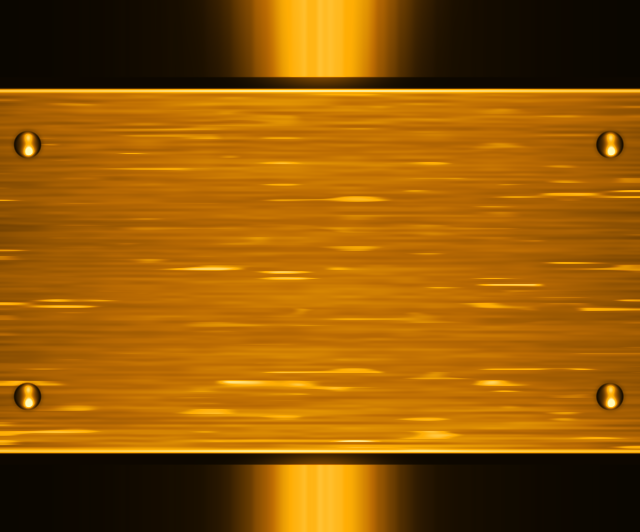
A WebGL 1 fragment shader for this background:

```glsl
precision highp float;
uniform vec2 u_resolution;

const float PLATE_TOP = 0.833;
const float PLATE_BOTTOM = 0.148;
const float RECESS_TOP = 0.855;
const float RECESS_BOTTOM = 0.1266;

float hash(vec2 p) {
  vec3 q = fract(vec3(p.xyx) * 0.1031);
  q += dot(q, q.yzx + 33.33);
  return fract((q.x + q.y) * q.z);
}

float noise(vec2 p) {
  vec2 i = floor(p);
  vec2 f = fract(p);
  f = f * f * (3.0 - 2.0 * f);
  return mix(mix(hash(i), hash(i + vec2(1.0, 0.0)), f.x),
             mix(hash(i + vec2(0.0, 1.0)), hash(i + 1.0), f.x), f.y);
}

float bell(float x, float center, float width) {
  float d = (x - center) / width;
  return exp(-d * d);
}

float band(float x, float low, float high, float soft) {
  return smoothstep(low - soft, low + soft, x) * (1.0 - smoothstep(high - soft, high + soft, x));
}

// Heat from black through amber to pale yellow
vec3 goldRamp(float heat) {
  float v = clamp(heat, 0.0, 1.0);
  vec3 amber = vec3(v, 0.57 * v + 0.11 * smoothstep(0.7, 1.0, v), 0.015 * v);
  return mix(amber, vec3(1.0, 0.98, 0.72), smoothstep(1.0, 1.5, heat));
}

// Vertical beam on the dark backing
float backingHeat(vec2 uv) {
  float d = abs(uv.x - 0.502);
  float spread = 0.103 + 0.1 * max(uv.y - RECESS_TOP, 0.0);
  float beam = exp(-pow(d / spread, 2.5));
  float haze = 0.035 + 0.1 * bell(d, 0.0, 0.28);
  float streaks = 0.96 + 0.08 * noise(vec2(uv.x * 120.0, 3.0));
  return (beam + haze) * streaks;
}

// Dark groove along the plate
float recessHeat(vec2 uv) {
  float edge = uv.y > 0.5 ? uv.y - PLATE_TOP : PLATE_BOTTOM - uv.y;
  return 0.05 + bell(uv.x, 0.502, 0.085) * (0.16 + 12.0 * max(edge, 0.0));
}

// Long horizontal scratches, drawn as relief with sparse glints
float brushedHeat(vec2 uv) {
  float side = abs(uv.x - 0.5) * 2.0;
  float low = 1.0 - smoothstep(0.15, 0.29, uv.y);
  float high = smoothstep(0.6, 0.8, uv.y);
  float heat = 0.775 - 0.19 * side * side + 0.1 * low + 0.025 * high;
  heat -= 0.035 * bell(uv.y, 0.58, 0.08);

  float wave = 0.008 * high * (noise(vec2(uv.x * 5.0, uv.y * 9.0)) - 0.5);
  float y = uv.y + wave;
  float fine = noise(vec2(uv.x * 5.0, y * 210.0));
  float hair = noise(vec2(uv.x * 22.0 + 9.0, y * 190.0 + 40.0));
  float broad = noise(vec2(uv.x * 2.0 + 4.0, y * 45.0));
  heat += (fine - 0.5) * (0.09 + 0.2 * low) + (hair - 0.5) * 0.06 + (broad - 0.5) * 0.07;

  float clusters = bell(uv.y, 0.71, 0.02) + bell(uv.y, 0.637, 0.022)
                 + bell(uv.y, 0.485, 0.05) + bell(uv.y, 0.435, 0.02)
                 + bell(uv.y, 0.285, 0.03) + 0.8 * low;
  float ridge = noise(vec2(uv.x * 9.0 + 17.0, y * 170.0 + 80.0));
  float below = noise(vec2(uv.x * 9.0 + 17.0, (y - 0.005) * 170.0 + 80.0));
  float gaps = smoothstep(0.3, 0.75, noise(vec2(uv.x * 16.0, uv.y * 60.0 + 7.0)));
  float glint = smoothstep(0.66, 0.95, ridge) * gaps;
  heat += glint * (0.1 + 0.42 * min(clusters, 1.0));
  heat += (ridge - below) * (0.035 + 0.07 * high);
  return heat;
}

// Polished bead in coordinates scaled to its radius
float rivetHeat(vec2 q) {
  float sheen = 0.62 * bell(q.x, 0.08, 0.5);
  float lower = 1.05 * exp(-dot(q - vec2(0.12, -0.5), q - vec2(0.12, -0.5)) * 6.0);
  float upper = 0.5 * exp(-dot(q - vec2(0.05, 0.5), q - vec2(0.05, 0.5)) * 7.0);
  float rim = 1.0 - 0.55 * smoothstep(0.7, 1.0, length(q));
  return (0.16 + sheen + lower + upper) * rim;
}

void main() {
  vec2 uv = gl_FragCoord.xy / u_resolution;
  float pixel = 1.0 / u_resolution.y;
  float aspect = u_resolution.x / u_resolution.y;

  float heat = backingHeat(uv);
  heat = mix(heat, recessHeat(uv), band(uv.y, RECESS_BOTTOM, RECESS_TOP, pixel));
  heat = mix(heat, brushedHeat(uv), band(uv.y, PLATE_BOTTOM, PLATE_TOP, pixel));

  // Lit bevels
  float bevel = bell(uv.y, 0.829, 0.0032) + 0.9 * bell(uv.y, 0.152, 0.0032);
  float bevelHeat = 1.22 + 0.2 * bell(uv.x, 0.5, 0.3);
  heat = mix(heat, bevelHeat, min(bevel, 1.0));

  // Four rivets mirrored about the plate center
  vec2 middle = vec2(0.498, 0.4914);
  vec2 corner = middle + (step(middle, uv) * 2.0 - 1.0) * vec2(0.455, 0.2367);
  vec2 q = (uv - corner) * vec2(aspect, 1.0) / 0.0255;
  float r = length(q);
  heat *= 1.0 - 0.16 * exp(-pow(max(r - 1.0, 0.0) * 5.0, 2.0));
  float soft = pixel / 0.0255;
  heat = mix(heat, rivetHeat(q), 1.0 - smoothstep(1.0 - soft, 1.0 + soft, r));

  gl_FragColor = vec4(goldRamp(heat), 1.0);
}
```
